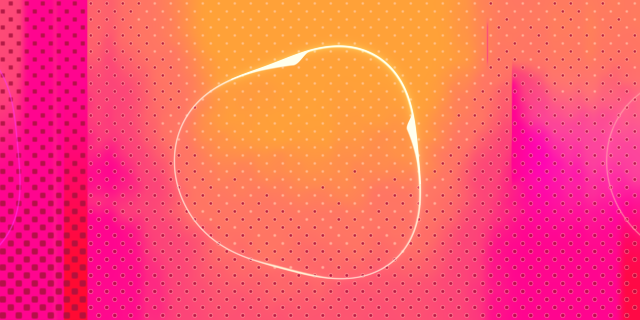
Write a Shadertoy shader that draws this background.

```glsl
const vec3 MAGENTA = vec3(1.0, 0.02, 0.56);
const vec3 ROSE = vec3(0.99, 0.27, 0.47);
const vec3 CORAL = vec3(1.0, 0.46, 0.39);
const vec3 ORANGE = vec3(1.0, 0.63, 0.22);
const vec3 RED = vec3(1.0, 0.04, 0.20);
const vec3 CRIMSON = vec3(0.66, 0.07, 0.24);
const vec3 CREAM = vec3(1.0, 0.83, 0.73);
const float BAND_EDGE = 0.273;
const float CELL = 0.025;

float hash(vec2 p) {
    vec3 q = fract(vec3(p.xyx) * 0.1031);
    q += dot(q, q.yzx + 33.33);
    return fract((q.x + q.y) * q.z);
}

float noise(vec2 p) {
    vec2 i = floor(p), f = fract(p);
    f = f * f * (3.0 - 2.0 * f);
    return mix(mix(hash(i), hash(i + vec2(1, 0)), f.x),
               mix(hash(i + vec2(0, 1)), hash(i + vec2(1, 1)), f.x), f.y);
}

float fbm(vec2 p) {
    float sum = 0.0, amp = 0.5;
    for (int i = 0; i < 4; i++) {
        sum += amp * noise(p);
        p = p * 2.03 + 7.1;
        amp *= 0.5;
    }
    return sum;
}

float band(float v, float lo, float hi, float soft) {
    return smoothstep(lo - soft, lo + soft, v) * (1.0 - smoothstep(hi - soft, hi + soft, v));
}

// Warmth field: 0 is magenta, 1 is orange
float warmth(vec2 p, float px) {
    float cloud = fbm(p * 4.0) - 0.47;
    float streak = noise(vec2(p.x * 26.0, p.y * 1.5)) - 0.5;
    float y = p.y + 0.25 * cloud;
    float left = 0.52 * smoothstep(0.42, 0.9, y) + 0.22 * band(y, 0.34, 0.42, 0.08);
    float right = 0.72 * smoothstep(0.2, 0.95, y);
    float side = mix(left, right, step(1.0, p.x));
    float core = mix(0.46, 1.02, smoothstep(-0.05, 0.9, y));
    float coreMask = smoothstep(0.32, 0.74, p.x) * (1.0 - smoothstep(1.28, 1.64, p.x));
    float h = mix(side, core, coreMask) + 0.16 * cloud + 0.07 * streak * (1.0 - coreMask);

    // Torn vertical streaks at the right
    float tear = smoothstep(1.6 - px, 1.6 + px, p.x) * exp(-max(p.x - 1.6, 0.0) * 16.0);
    h -= 0.5 * tear * band(p.y, 0.46, 0.78, 0.06);
    h -= 0.35 * band(p.x, 1.521, 1.526, 0.003) * band(p.y, 0.8, 0.93, 0.02);

    // Flat band at the left
    float strip = 0.38 * (1.0 - smoothstep(0.04, 0.1, p.x)) * smoothstep(0.35, 0.9, p.y);
    strip += 0.12 * band(p.x, 0.165, 0.18, 0.01) + 0.04 * streak;
    return mix(strip, h, smoothstep(BAND_EDGE - px, BAND_EDGE + px, p.x));
}

vec3 heatColor(float h) {
    vec3 c = mix(MAGENTA, ROSE, smoothstep(0.0, 0.33, h));
    c = mix(c, CORAL, smoothstep(0.33, 0.66, h));
    return mix(c, ORANGE, smoothstep(0.66, 1.0, h));
}

// Staggered dots, dark on cool ground and pale on warm ground
vec3 addDots(vec3 col, vec2 p, float px) {
    vec2 grid = p / CELL - vec2(0.35, 0.57) + 0.5;
    vec2 id = floor(grid);
    float even = 1.0 - mod(id.x + id.y, 2.0);
    vec2 q = abs(fract(grid) - 0.5) * CELL;
    vec2 center = (id + vec2(0.35, 0.57)) * CELL;
    float h = warmth(center, px);
    float inBand = 1.0 - step(BAND_EDGE, center.x);
    float low = 1.0 - smoothstep(0.05, 0.8, center.y);
    float radius = mix(0.0036 + 0.0015 * low * (1.0 - h), 0.0065 + 0.0035 * low, inBand);
    float d = mix(length(q), pow(dot(q * q, q * q), 0.25), inBand) - radius;
    float dark = step(h + 0.3 * (hash(id) - 0.5), 0.68);
    float dotMask = even * (1.0 - smoothstep(-px, px, d));
    float halo = even * dark * (1.0 - inBand) * (1.0 - smoothstep(0.0, 0.003, abs(d - 0.0015)));
    col = mix(col, CREAM, 0.35 * halo);
    return mix(col, mix(CREAM, CRIMSON, dark), dotMask * mix(0.6, 0.85, dark));
}

// Wobbly outline radius at an angle
float blobRadius(float a) {
    return 0.3725 + 0.0174 * cos(a) + 0.0021 * sin(a)
         + 0.0196 * cos(2.0 * a) - 0.0013 * sin(2.0 * a)
         - 0.0280 * cos(3.0 * a) - 0.0034 * sin(3.0 * a)
         - 0.0112 * cos(4.0 * a) - 0.0055 * sin(4.0 * a);
}

// Tapered highlight inside the rim, widening as t goes from 0 to 1
float glint(float depth, float t, float width, float px) {
    float w = width * t * t * (1.0 - smoothstep(0.85, 1.08, t));
    return step(0.0, t) * smoothstep(-px, px, depth + 0.002) * (1.0 - smoothstep(w - px, w + px, depth));
}

vec3 addBubble(vec3 col, vec2 q, vec3 tint, float shine, float px) {
    float a = atan(q.y, q.x);
    float depth = blobRadius(a) - length(q);
    float lit = shine * smoothstep(-0.4, 0.7, dot(normalize(q + 1e-5), vec2(0.6, 0.8)));
    float under = shine * band(a, -1.95, -1.35, 0.2);
    float halfWidth = 0.0018 + 0.0014 * max(lit, under);
    float line = 1.0 - smoothstep(halfWidth - px, halfWidth + px, abs(depth));
    vec3 rim = mix(tint, vec3(1.0, 0.97, 0.78), max(lit, 0.7 * under));
    col += rim * 0.12 * exp(-abs(depth) * 110.0) * (0.4 + lit);
    col = mix(col, rim, line * mix(0.65, 1.0, max(lit, under)));
    float flash = glint(depth, (2.25 - a) / 0.72, 0.038, px)
                + glint(depth, (a + 0.16) / 0.56, 0.034, px);
    return mix(col, vec3(1.0, 1.0, 0.93), shine * min(flash, 1.0));
}

void mainImage(out vec4 fragColor, in vec2 fragCoord) {
    float px = 1.0 / iResolution.y;
    vec2 p = fragCoord * px;
    vec3 col = heatColor(warmth(p, px));

    // Red and pink tints near the sides
    float redStrip = band(p.x, 0.2, BAND_EDGE, px) * (1.0 - smoothstep(0.1, 0.75, p.y));
    float redCorner = smoothstep(1.92, 1.96, p.x) * (1.0 - smoothstep(0.1, 0.45, p.y));
    col = mix(col, RED, max(redStrip, 0.8 * redCorner));
    col.b += 0.14 * smoothstep(1.58, 1.7, p.x) * band(p.y, 0.35, 0.7, 0.15);

    col = addDots(col, p, px);

    // Bubble row
    vec2 middle = vec2(0.9375, 0.4844);
    for (int i = -1; i <= 1; i++) {
        float k = float(i);
        vec2 shift = vec2(k * (1.3 + 0.05 * k), 0.03 * max(-k, 0.0));
        vec3 tint = mix(vec3(1.0, 0.68, 0.66), vec3(1.0, 0.2, 0.95), max(-k, 0.0));
        col = addBubble(col, p - middle - shift, tint, 1.0 - abs(k), px);
    }
    fragColor = vec4(clamp(col, 0.0, 1.0), 1.0);
}
```
